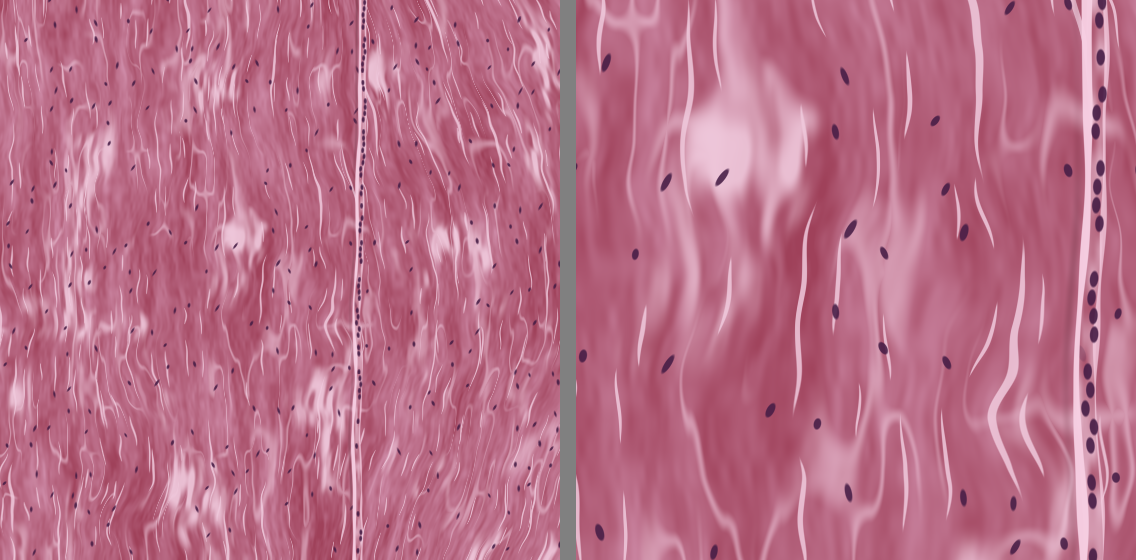
Left, the full canvas; right, a detail of the centre.
Write a WebGL 1 fragment shader that draws this texture.

```glsl
precision highp float;
uniform vec2 u_resolution;

#define DEEP vec3(0.655, 0.305, 0.405)
#define ROSE vec3(0.780, 0.500, 0.610)
#define PALE vec3(0.940, 0.790, 0.865)
#define NUCLEUS vec3(0.270, 0.110, 0.270)
#define FIBRE_CONTRAST 1.05
#define WISP_OPACITY 0.50
#define SLIT_OPACITY 0.85
#define TEAR_LEVEL 0.66
#define NUCLEUS_CELL 0.036
#define NUCLEUS_SHARE 0.36

float hash(vec2 p) {
  vec3 h = fract(p.xyx * vec3(0.1031, 0.1030, 0.0973));
  h += dot(h, h.yzx + 33.33);
  return fract((h.x + h.y) * h.z);
}

vec2 hash2(vec2 p) {
  return vec2(hash(p + 17.3), hash(p + 71.9));
}

float noise(vec2 p) {
  vec2 i = floor(p), f = fract(p);
  f = f * f * (3.0 - 2.0 * f);
  float low = mix(hash(i), hash(i + vec2(1.0, 0.0)), f.x);
  float high = mix(hash(i + vec2(0.0, 1.0)), hash(i + 1.0), f.x);
  return mix(low, high, f.y);
}

// Sideways bend of the fibres: a bow on the right plus waves of three sizes
vec2 alongFibres(vec2 p) {
  float bow = 0.42 * (p.y - 0.5) * (p.y - 0.5) * smoothstep(0.3, 0.95, p.x);
  float wave = 0.050 * noise(p * vec2(4.0, 5.0) + 3.0)
             + 0.018 * noise(p * vec2(12.0, 14.0) + 9.0)
             + 0.005 * noise(p * vec2(40.0, 36.0) + 5.0);
  return vec2(p.x + bow + wave, p.y) + 2.0;
}

float fibreTone(vec2 q) {
  float tone = 0.50 * noise(q * vec2(8.0, 4.0)) + 0.65 * noise(q * vec2(45.0, 7.0))
             + 0.60 * noise(q * vec2(110.0, 17.0)) + 0.40 * noise(q * vec2(230.0, 65.0));
  return 0.46 + FIBRE_CONTRAST * (tone - 1.075);
}

// Soft pale threads along the level lines of stretched noise
float wisps(vec2 q, vec2 scale) {
  float level = abs(noise(q * scale) - 0.5);
  float presence = smoothstep(0.40, 0.75, noise(q * vec2(24.0, 10.0) + scale));
  return (1.0 - smoothstep(0.0, 0.075, level)) * presence;
}

// One tapered crack per staggered cell
float slits(vec2 q, vec2 cell, float width, float share, float px) {
  vec2 g = q / cell;
  g.y += hash(vec2(floor(g.x), 4.0));
  vec2 id = floor(g), f = fract(g) - 0.5, r = hash2(id);
  float wiggle = 0.006 * (noise(vec2(q.y * 36.0, id.x * 7.0)) - 0.5);
  float x = (f.x - 0.65 * (r.x - 0.5)) * cell.x + wiggle;
  float along = 2.0 * f.y / mix(0.4, 1.0, r.y);
  float taper = max(1.0 - along * along, 0.0);
  float w = width * taper * mix(0.5, 1.2, hash(id + 5.5));
  float line = 1.0 - smoothstep(w - px, w + px, abs(x));
  return line * smoothstep(0.0, 0.35, taper) * step(hash(id + 31.0), share);
}

// Frayed openings, wider near the lower edge
float tears(vec2 q, float y) {
  float patchy = 0.75 * noise(q * vec2(17.0, 7.0) + 8.0) + 0.25 * noise(q * vec2(60.0, 24.0));
  patchy += 0.07 * smoothstep(0.45, 0.0, y);
  float strands = noise(q * vec2(130.0, 28.0) + 6.0);
  return smoothstep(TEAR_LEVEL, TEAR_LEVEL + 0.2, patchy) * smoothstep(0.1, 0.75, strands);
}

float ellipse(vec2 d, vec2 radius, float px) {
  float edge = px / radius.x;
  return 1.0 - smoothstep(1.0 - edge, 1.0 + edge, length(d / radius));
}

float nuclei(vec2 p, float px) {
  vec2 g = p / NUCLEUS_CELL, id = floor(g), r = hash2(id);
  vec2 d = (fract(g) - 0.5 - 0.65 * (r - 0.5)) * NUCLEUS_CELL;
  d.x -= d.y * (hash(id + 2.0) - 0.4) * 1.1;
  vec2 radius = mix(vec2(0.0018, 0.0030), vec2(0.0026, 0.0056), r.yx);
  return ellipse(d, radius, px) * step(hash(id + 43.0), NUCLEUS_SHARE);
}

// Long upright septum: two white clefts around a strip of cells
vec3 addSeptum(vec3 color, vec2 p, float px) {
  float x = p.x - 0.629 - 0.013 * p.y - 0.008 * (noise(vec2(p.y * 9.0, 1.0)) - 0.5);
  float gap = mix(0.012, 0.008, p.y) + 0.003 * noise(vec2(p.y * 22.0, 6.0));
  float inside = smoothstep(-px, px, x) * smoothstep(px, -px, x - gap);
  color = mix(color, mix(DEEP, PALE, noise(p * vec2(220.0, 60.0))), 0.75 * inside);
  color = mix(color, DEEP * 0.72, 0.6 * smoothstep(0.004, 0.0, abs(x + 0.006)) * noise(vec2(p.y * 8.0, 3.0)));
  float leftWidth = 0.0012 + 0.0024 * noise(vec2(p.y * 25.0, 11.0));
  float rightWidth = 0.0022 * noise(vec2(p.y * 30.0, 15.0));
  float cleft = 1.0 - smoothstep(leftWidth - px, leftWidth + px, abs(x));
  float rim = 1.0 - smoothstep(rightWidth - px, rightWidth + px, abs(x - gap));
  color = mix(color, PALE * 1.03, max(cleft * 0.95, rim * 0.75));
  float row = floor(p.y / 0.011);
  vec2 d = vec2(x - gap * mix(0.45, 0.9, hash(vec2(row, 8.0))), (fract(p.y / 0.011) - 0.5) * 0.011);
  float crowd = mix(0.25, 0.8, smoothstep(0.25, 0.4, p.y));
  return mix(color, NUCLEUS, 0.9 * ellipse(d, vec2(0.0025, 0.0048), px) * step(hash(vec2(row, 21.0)), crowd));
}

void main() {
  vec2 p = gl_FragCoord.xy / u_resolution.y;
  float px = 0.8 / u_resolution.y;
  vec2 q = alongFibres(p);

  // Fibre ground, darker beside the septum
  float tone = fibreTone(q) - 0.2 * smoothstep(0.08, 0.0, abs(p.x - 0.59));
  vec3 color = mix(DEEP, ROSE, clamp(tone, -0.25, 1.3));

  // Pale threads, cracks and openings
  float thread = max(wisps(q, vec2(32.0, 6.0)), wisps(q, vec2(62.0, 13.0)));
  color = mix(color, PALE, WISP_OPACITY * thread);
  float crack = max(slits(q, vec2(0.055, 0.20), 0.0024, 0.45, px),
                    slits(q + 0.37, vec2(0.027, 0.075), 0.0015, 0.45, px));
  color = mix(color, PALE, SLIT_OPACITY * crack);
  color = mix(color, PALE, 0.9 * tears(q, p.y));

  // Cells
  color = mix(color, NUCLEUS, 0.88 * nuclei(p, px));
  color = addSeptum(color, p, px);
  gl_FragColor = vec4(color, 1.0);
}
```
